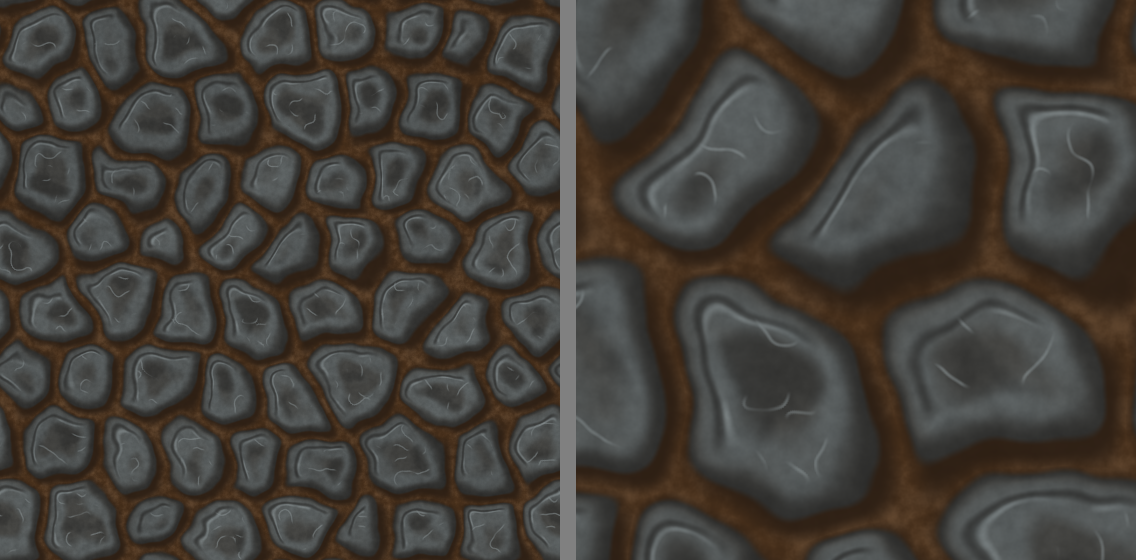
Left: the whole. Right: its middle third, enlarged.
Give the GLSL for this texture, as a WebGL 2 fragment shader.

```glsl
#version 300 es
precision highp float;
// Rounded grey cobblestones set in brown soil, lit from the upper left, tiling.

uniform vec2 u_resolution;
out vec4 fragColor;

const float CELLS = 8.0;            // stones per side, even so that rows wrap
const float JITTER = 0.58;          // scatter of stone centres, in cells
const float SIZE_SPREAD = 0.20;     // difference between large and small stones
const float HALF_GAP = 0.075;       // half the soil joint, in cells
const float ROUNDING = 0.055;       // softness of stone corners
const float WARP = 0.20;            // bending of outlines
const float EDGE = 0.020;           // smoothing of the outline
const float SCRATCH_WIDTH = 0.0016; // in canvas units
const vec2 LIGHT = vec2(-0.77, 0.64);
const vec2 SHADOW_SHIFT = vec2(-0.075, 0.085);

const vec3 STONE_DARK = vec3(0.165, 0.165, 0.160);
const vec3 STONE_MID = vec3(0.260, 0.260, 0.250);
const vec3 STONE_LIGHT = vec3(0.340, 0.360, 0.362);
const vec3 HIGHLIGHT = vec3(0.480, 0.510, 0.515);
const vec3 SOIL_DARK = vec3(0.170, 0.118, 0.077);
const vec3 SOIL_MID = vec3(0.275, 0.183, 0.104);
const vec3 SOIL_LIGHT = vec3(0.345, 0.250, 0.165);

vec3 hash3(vec2 cell, float seed) {
    uvec3 v = uvec3(uint(cell.x), uint(cell.y), uint(seed));
    v = v * 1664525u + 1013904223u;
    v.x += v.y * v.z; v.y += v.z * v.x; v.z += v.x * v.y;
    v ^= v >> 16u;
    v.x += v.y * v.z; v.y += v.z * v.x; v.z += v.x * v.y;
    return vec3(v & 0xffffu) / 65535.0;
}

float cornerSlope(vec2 corner, vec2 offset, float period, float seed) {
    float angle = 6.28319 * hash3(mod(corner, period), seed).x;
    return dot(vec2(cos(angle), sin(angle)), offset);
}

// Gradient noise that repeats after a whole number of lattice cells.
float noise(vec2 uv, float period, float seed) {
    vec2 p = uv * period, i = floor(p), f = p - i;
    vec2 s = f * f * f * (f * (f * 6.0 - 15.0) + 10.0);
    vec2 e = vec2(1.0, 0.0);
    return mix(mix(cornerSlope(i, f, period, seed),
                   cornerSlope(i + e.xy, f - e.xy, period, seed), s.x),
               mix(cornerSlope(i + e.yx, f - e.yx, period, seed),
                   cornerSlope(i + e.xx, f - e.xx, period, seed), s.x), s.y);
}

float fbm(vec2 uv, float period, float seed) {
    float sum = 0.0, gain = 1.0;
    for (int k = 0; k < 4; k++) {
        sum += gain * noise(uv, period, seed + float(k));
        period *= 2.0;
        gain *= 0.55;
    }
    return sum;
}

// Stone centre (xy) and size weight (z).
vec3 site(vec2 cell) {
    vec3 h = hash3(mod(cell, CELLS), 3.0);
    float rowShift = 0.5 * mod(cell.y, 2.0) - 0.25;
    return vec3(cell + 0.5 + (h.xy - 0.5) * JITTER + vec2(rowShift, 0.0), h.z * SIZE_SPREAD);
}

// Depth inside the stone (x), outward direction (yz), random stone value (w).
vec4 cobble(vec2 p) {
    vec2 base = floor(p), home = base;
    vec3 own = vec3(0.0);
    float ownPower = 1e3;
    for (int k = 0; k < 25; k++) {
        vec2 cell = base + vec2(k % 5, k / 5) - 2.0;
        vec3 s = site(cell);
        float power = dot(s.xy - p, s.xy - p) - s.z;
        if (power < ownPower) { ownPower = power; own = s; home = cell; }
    }
    float total = 0.0;
    vec2 outward = vec2(0.0);
    for (int k = 0; k < 25; k++) {
        vec2 cell = base + vec2(k % 5, k / 5) - 2.0;
        if (cell == home) continue;
        vec3 s = site(cell);
        vec2 span = s.xy - own.xy;
        float power = dot(s.xy - p, s.xy - p) - s.z;
        float weight = exp(-(power - ownPower) / (2.0 * length(span) * ROUNDING));
        total += weight;
        outward += weight * normalize(span);
    }
    return vec4(-ROUNDING * log(total) - HALF_GAP, outward / total, hash3(mod(home, CELLS), 9.0).x);
}

float lineAt(float x, float width) { return 1.0 - smoothstep(0.0, width, abs(x)); }

void main() {
    vec2 uv = gl_FragCoord.xy / u_resolution;
    vec2 bend = vec2(noise(uv, 13.0, 20.0), noise(uv, 13.0, 21.0));
    vec2 p = uv * CELLS + WARP * bend;
    vec4 stone = cobble(p);
    float depth = stone.x + 0.025 * noise(uv, 40.0, 22.0);
    float facing = dot(stone.yz, LIGHT);
    float paint = fbm(uv, 24.0, 30.0);
    float grain = fbm(uv, 80.0, 40.0);
    float patches = noise(uv, 19.0, 50.0);

    // Soil with cast shadow
    float soilTone = smoothstep(-0.45, 0.65, 0.7 * paint + 0.5 * grain);
    vec3 soil = mix(SOIL_MID, SOIL_LIGHT, soilTone) * (1.0 + 0.12 * grain);
    float shadow = smoothstep(-0.07, 0.05, cobble(p + SHADOW_SHIFT).x);
    shadow = max(shadow, 0.55 * smoothstep(-0.06, 0.0, depth));
    soil = mix(soil, SOIL_DARK, 0.9 * shadow);

    // Stone face: pale ring, sunken middle, dark lower flank
    float ring = smoothstep(0.03, 0.13, depth) * (1.0 - smoothstep(0.19, 0.34, depth + 0.16 * patches));
    vec3 face = mix(STONE_MID, STONE_LIGHT, clamp(0.9 * ring + 0.35 * paint, 0.0, 1.0));
    float pit = smoothstep(0.14, 0.28, depth) * smoothstep(-0.05, 0.35, patches + 0.4 * paint);
    face = mix(face, STONE_DARK, 0.55 * pit);
    float flank = 1.0 - smoothstep(0.0, mix(0.17, 0.05, smoothstep(-0.6, 0.5, facing)), depth);
    face = mix(face, STONE_DARK, 0.85 * flank);

    // Chipped ledge on the lit side
    float lit = smoothstep(-0.1, 0.6, facing);
    float ledge = depth - 0.12 - 0.07 * noise(uv, 22.0, 60.0);
    float broken = smoothstep(-0.2, 0.2, noise(uv, 28.0, 61.0) + 0.08);
    face = mix(face, STONE_LIGHT, 0.45 * lit * lineAt(depth - 0.07, 0.05));
    face = mix(face, STONE_DARK, 0.65 * lit * lineAt(ledge, 0.035));
    face = mix(face, HIGHLIGHT, 0.65 * lit * broken * lineAt(ledge - 0.035, 0.024));

    // Fine scratches along noise contours
    float contour = noise(uv, 25.0, 70.0) + 0.12 * noise(uv, 60.0, 71.0);
    float slope = length(vec2(dFdx(contour) * u_resolution.x, dFdy(contour) * u_resolution.y));
    float scratch = lineAt(contour / max(slope, 4.0), SCRATCH_WIDTH + 0.5 / u_resolution.y);
    scratch *= smoothstep(0.0, 0.2, noise(uv, 30.0, 72.0)) * smoothstep(0.12, 0.18, depth);
    face = mix(face, HIGHLIGHT, 0.6 * scratch);
    face *= (0.95 + 0.10 * stone.w) * (1.0 + 0.10 * grain);

    fragColor = vec4(mix(soil, face, smoothstep(-EDGE, EDGE, depth)), 1.0);
}
```
